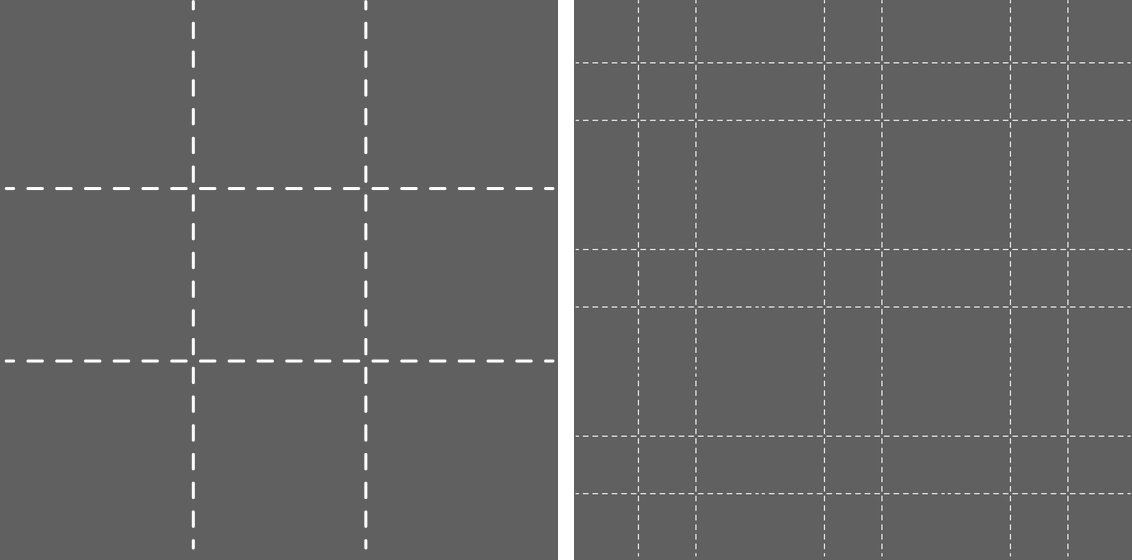
Left: one tile. Right: repeated 3 by 3.
This pattern is drawn by a Shadertoy shader. Its source:

```glsl
// Plain grey field divided three by three by white, round-capped dashed lines.

// Tile size and grid centre, in units of the tile height
const vec2 TILE_SIZE = vec2(0.9961, 1.0);
const vec2 GRID_CENTER = vec2(0.4991, 0.5093);

const float LINE_OFFSET = 0.154;       // grid centre to each line
const float DASHES_PER_CELL = 6.0;
const float DASH_HALF_LENGTH = 0.0155;
const float DASH_RADIUS = 0.0027;
const float LINE_REACH = 0.4905;       // grid centre to the line ends

const vec3 FIELD_COLOR = vec3(0.378);
const vec3 DASH_COLOR = vec3(0.99);

// Shortest offset from a center on a repeating tile
vec2 wrapOffset(vec2 p, vec2 center, vec2 size) {
    return mod(p - center + 0.5 * size, size) - 0.5 * size;
}

// Distance to a capsule of the given total half length, lying along x
float capsule(vec2 p, float halfLength, float radius) {
    return length(vec2(max(abs(p.x) - halfLength + radius, 0.0), p.y)) - radius;
}

// Distance to a mirrored dashed line along x, its last dashes cut short at reach
float dashedLine(vec2 p, float pitch, float halfLength, float radius, float reach) {
    float along = abs(p.x);
    float center = (floor(along / pitch) + 0.5) * pitch;
    float start = center - halfLength;
    float end = min(center + halfLength, reach);
    return capsule(vec2(along - 0.5 * (start + end), p.y), 0.5 * (end - start), radius);
}

// Distance to a mirrored pair of dashed lines along x
float linePair(vec2 p, float offset) {
    float pitch = 2.0 * offset / DASHES_PER_CELL;
    vec2 q = vec2(p.x, abs(p.y) - offset);
    return dashedLine(q, pitch, DASH_HALF_LENGTH, DASH_RADIUS, LINE_REACH);
}

void mainImage(out vec4 fragColor, in vec2 fragCoord) {
    vec2 p = fragCoord / iResolution.xy * TILE_SIZE;
    vec2 q = wrapOffset(p, GRID_CENTER, TILE_SIZE);

    // Horizontal and vertical pairs share one shape with swapped axes
    float d = min(linePair(q, LINE_OFFSET), linePair(q.yx, LINE_OFFSET));

    // Edge smoothing over one pixel
    float pixel = 1.0 / min(iResolution.x, iResolution.y);
    float coverage = clamp(0.5 - d / pixel, 0.0, 1.0);
    fragColor = vec4(mix(FIELD_COLOR, DASH_COLOR, coverage), 1.0);
}
```
